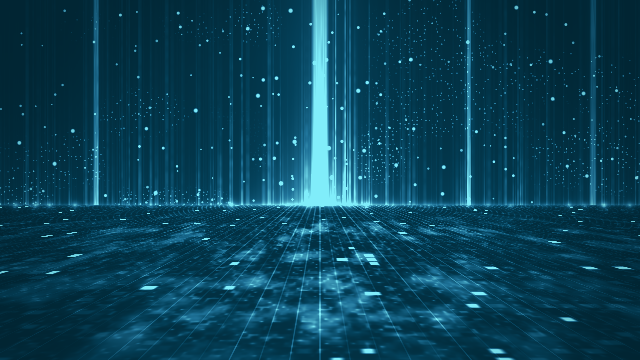
A WebGL 2 fragment shader for this background:

```glsl
#version 300 es
precision highp float;
// Digital data hall: falling light streaks and beams above a glowing perspective floor.

#define HORIZON 0.43       // height of the horizon
#define VANISH 0.065       // vanishing point above the horizon
#define BEAM_WIDTH 0.023   // half width of the central beam
#define STREAK_GAIN 0.85   // brightness of the thin streaks
#define RAY_SPACING 0.17   // gap between converging floor lines
#define TILE vec2(0.19, 0.052) // floor tile size, angle by log depth
#define DEEP vec3(0.0, 0.14, 0.19)
#define TEAL vec3(0.015, 0.26, 0.36)
#define AZURE vec3(0.12, 0.45, 0.60)
#define GLOW vec3(0.50, 0.93, 0.98)

uniform vec2 u_resolution;
out vec4 outColor;

float hash(vec2 p) {
    return fract(sin(dot(p, vec2(127.1, 311.7))) * 43758.5453);
}

float noise(vec2 p) {
    vec2 i = floor(p), f = fract(p);
    f = f * f * (3.0 - 2.0 * f);
    return mix(mix(hash(i), hash(i + vec2(1, 0)), f.x),
               mix(hash(i + vec2(0, 1)), hash(i + vec2(1, 1)), f.x), f.y);
}

float fbm(vec2 p) {
    float sum = 0.0, amp = 0.5;
    for (int i = 0; i < 4; i++) {
        sum += amp * noise(p);
        p = p * 2.1 + 17.3;
        amp *= 0.5;
    }
    return sum;
}

// Thin vertical lines of random strength, fading upward
float streaks(vec2 p, float density, float seed) {
    float s = p.x * density, id = floor(s);
    float strength = pow(hash(vec2(id, seed)), 3.0);
    float tall = hash(vec2(id, seed + 7.0));
    float line = 1.0 - smoothstep(0.1, 0.5, abs(fract(s) - 0.5));
    float dash = 0.5 + 0.5 * noise(vec2(id * 3.7, p.y * 60.0));
    return line * strength * dash * exp(-p.y / (0.08 + 0.6 * tall * tall));
}

// Scattered round dots, denser near the centre and the horizon
float dots(vec2 p, float cell, float radius, float chance, float seed) {
    vec2 id = floor(p / cell), key = id + seed, mid = (id + 0.5) * cell;
    vec2 centre = 0.2 + 0.6 * vec2(hash(key + 3.1), hash(key + 8.7));
    float r = radius * (0.55 + 0.45 * hash(key + 5.3));
    float d = length(fract(p / cell) - centre) * cell;
    chance *= (0.3 + 0.7 * exp(-abs(mid.x) * 3.0)) * (0.6 + exp(-mid.y * 7.0));
    return step(hash(key), chance) * (1.0 - smoothstep(r * 0.5, r * 1.3, d));
}

float beam(float x, float width) {
    return 1.0 - smoothstep(width * 0.55, width * 1.15, abs(x));
}

float wall(vec2 p) {
    float ax = abs(p.x), low = exp(-p.y * 6.0);
    float v = 0.05 + 0.10 * exp(-ax * 2.2) + 0.10 * low;
    // Curtain of streaks around the central beam
    float curtain = 0.32 + 0.55 * exp(-ax * 3.0) + 0.8 * exp(-pow(ax / 0.11, 4.0));
    v += STREAK_GAIN * curtain * (streaks(p, 150.0, 1.0) + 0.8 * streaks(p, 67.0, 2.0));
    v += 0.12 * exp(-pow(ax / 0.12, 2.0)) + 0.55 * exp(-ax * 11.0) * exp(-p.y * 8.0);
    // Dots and clustered specks
    v += 0.85 * dots(p, 0.047, 0.0064, 0.42, 11.0);
    v += 0.65 * dots(p, 0.029, 0.0042, 0.26, 37.0);
    float cluster = smoothstep(0.5, 0.72, noise(p * vec2(6.0, 8.0) + 4.0));
    v += 0.45 * cluster * dots(p, 0.011, 0.0026, 0.9, 71.0);
    // Side beams: position, half width, strength
    vec3 sides[3] = vec3[3](vec3(-0.622, 0.008, 0.48), vec3(0.414, 0.006, 0.55),
                            vec3(0.759, 0.009, 0.36));
    for (int i = 0; i < 3; i++) {
        float x = p.x - sides[i].x;
        float grain = 0.7 + 0.3 * noise(vec2(x * 500.0, p.y * 25.0));
        v += sides[i].z * grain * (beam(x, sides[i].y) * (0.7 + 0.6 * low)
             + 0.2 * exp(-abs(x) * 60.0));
    }
    // Central beam
    float grain = 0.75 + 0.25 * noise(vec2(p.x * 300.0, p.y * 12.0));
    v += beam(p.x, BEAM_WIDTH * (1.0 + 0.2 * low)) * grain * (0.5 + 0.7 * exp(-p.y * 2.5));
    return v;
}

float floorLight(vec2 p) {
    float depth = VANISH - p.y;
    vec2 q = vec2(p.x / depth, log(depth));
    float near = smoothstep(0.0, 0.42, -p.y);
    float centre = exp(-pow(abs(p.x) / 0.62, 2.0));
    float fade = smoothstep(0.0, 0.07, -p.y) * (1.0 - 0.55 * smoothstep(0.33, 0.44, -p.y));
    // Misty patches and small glints
    float mist = smoothstep(0.36, 0.78, fbm(q * vec2(3.2, 7.0)));
    float v = 0.06 + 0.05 * centre + mist * fade * (0.12 + 0.42 * centre);
    v += 0.35 * fade * (0.3 + centre) * pow(noise(q * vec2(24.0, 55.0)), 5.0);
    // Lines running to the vanishing point
    float s = q.x / RAY_SPACING, id = floor(s + 0.5);
    float offset = abs(s - id) * RAY_SPACING * depth;
    float ray = 1.0 - smoothstep(0.0006, 0.0034, offset);
    v += ray * (0.1 + 0.4 * hash(vec2(id, 5.0))) * (0.15 + 0.85 * centre)
         * (0.4 + 0.6 * noise(vec2(id, q.y * 14.0)));
    // Flat tiles, softer toward the viewer
    vec2 cell = q / TILE, key = floor(cell), f = abs(fract(cell) - 0.5);
    vec2 size = vec2(0.22 + 0.2 * hash(key + 2.0), 0.34);
    vec2 edge = 1.0 - smoothstep(size - 0.06 - 0.14 * near, size + 0.06, f);
    float pick = hash(key + 9.0);
    v += edge.x * edge.y * (0.75 * step(0.965, pick) + 0.14 * step(0.78, pick));
    return v;
}

// Bright rim with glowing beads along the horizon
float rim(vec2 p) {
    float s = p.x / 0.055, id = floor(s);
    float x = (fract(s) - 0.3 - 0.4 * hash(vec2(id, 21.0))) * 0.055;
    float bead = hash(vec2(id, 4.0)) * exp(-length(vec2(x, p.y)) * 150.0);
    float centre = exp(-abs(p.x) * 4.5);
    return exp(-abs(p.y) * 190.0) * (0.22 + 0.5 * centre) + 0.8 * bead
         + 0.12 * exp(-abs(p.y) * 35.0) * centre;
}

void main() {
    vec2 p = (gl_FragCoord.xy - vec2(0.5 * u_resolution.x, 0.0)) / u_resolution.y;
    p.y -= HORIZON;
    float blend = smoothstep(-0.0015, 0.0015, p.y);
    float v = mix(floorLight(min(p, vec2(2.0, 0.0))), wall(vec2(p.x, max(p.y, 0.0))), blend);
    v += rim(p);
    vec3 color = mix(DEEP, TEAL, clamp(v / 0.25, 0.0, 1.0));
    color = mix(color, AZURE, clamp((v - 0.25) / 0.25, 0.0, 1.0));
    color = mix(color, GLOW, clamp((v - 0.5) / 0.5, 0.0, 1.0));
    color *= 1.0 - 0.16 * smoothstep(0.5, 1.0, length(p * vec2(1.0, 1.3)));
    outColor = vec4(color, 1.0);
}
```
